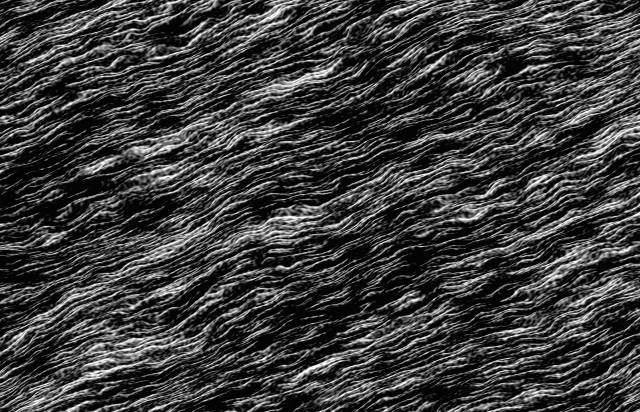
This texture is drawn by a Shadertoy shader. Its source:

```glsl
// Dark rippled water: thin bright strands run up to the right in bundles.
// Three layers of warped rows each draw tapering strands with a sharp upper edge;
// stretched gradient noise bundles them, adds grit, and a soft toe blackens the gaps.

const float STRAND_ANGLE = 0.39;              // radians above horizontal
const float SWELL_ANGLE  = 0.46;
const float BRAID_SPREAD = 0.06;              // angle between strand layers
const int   LAYERS       = 3;
const float ROW_HEIGHT   = 0.0145;            // canvas height = 1
const float ROW_GROWTH   = 0.0025;            // extra row height per layer
const float STRAND_LENGTH = 0.075;
const float SHARP_EDGE   = 0.08;              // strand falloff above, in rows
const float SOFT_EDGE    = 0.22;              // strand falloff below, in rows
const float STRAND_MEAN   = 0.28;
const float STRAND_SPREAD = 0.21;
const vec2  PATCH_CELL   = vec2(0.50, 0.30);  // noise cells: along, across
const vec2  SWELL_CELL   = vec2(0.70, 0.055);
const vec2  RIPPLE_CELL  = vec2(0.22, 0.022);
const vec2  GRIT_CELL    = vec2(0.0095, 0.0038);
const vec2  BEND_CELL    = vec2(0.30, 0.22);
const vec2  WIGGLE_CELL  = vec2(0.06, 0.035);
const float BEND         = 0.010;
const float WIGGLE       = 0.0024;
const float PATCH_WEIGHT  = 0.12;
const float SWELL_WEIGHT  = 0.29;
const float RIPPLE_WEIGHT = 0.36;
const float STRAND_WEIGHT = 0.74;
const float GRIT_WEIGHT   = 0.42;
const float MID_TONE     = 0.16;
const float CONTRAST     = 0.36;
const float TOE          = 0.002;
const float SHOULDER     = 0.15;              // compression of the highlights
const vec3  DEEP_WATER   = vec3(0.015);
const vec3  SILVER       = vec3(1.0);
const int   SAMPLES      = 2;                 // per axis, for smooth edges

// Random unit vector for a lattice cell
vec2 randomDirection(vec2 cell, uint seed) {
    uvec2 q = uvec2(ivec2(cell));
    uint h = q.x * 1597u ^ q.y * 51749u ^ seed * 7919u;
    h = (h ^ (h >> 15u)) * 73244475u;
    h = (h ^ (h >> 13u)) * 73244475u;
    h ^= h >> 16u;
    float angle = float(h & 65535u) / 65536.0 * 6.28319;
    return vec2(cos(angle), sin(angle));
}

// Gradient noise scaled to a standard deviation of about one
float noise(vec2 p, uint seed) {
    vec2 cell = floor(p);
    vec2 f = p - cell;
    vec2 s = f * f * (3.0 - 2.0 * f);
    vec2 right = vec2(1.0, 0.0);
    vec2 up = right.yx;
    float a = dot(randomDirection(cell, seed), f);
    float b = dot(randomDirection(cell + right, seed), f - right);
    float c = dot(randomDirection(cell + up, seed), f - up);
    float d = dot(randomDirection(cell + 1.0, seed), f - 1.0);
    return 4.7 * mix(mix(a, b, s.x), mix(c, d, s.x), s.y);
}

// Coordinates along and across a direction
vec2 alongAcross(vec2 p, float angle) {
    vec2 along = vec2(cos(angle), sin(angle));
    return vec2(dot(p, along), dot(p, vec2(-along.y, along.x)));
}

// One strand per row: it wanders within the row and tapers along its length
float strandLayer(vec2 p, float rowHeight, uint seed) {
    float y = p.y / rowHeight;
    float row = floor(y);
    vec2 strip = vec2(p.x / STRAND_LENGTH, row * 3.37);
    float center = 0.65 + 0.14 * sin(1.5 * noise(strip, seed));
    float side = y - row - center;
    float edge = side > 0.0 ? SHARP_EDGE : SOFT_EDGE;
    float taper = smoothstep(-1.3, 1.3, noise(strip, seed + 20u));
    return taper * exp(-abs(side) / edge);
}

float waterBrightness(vec2 p) {
    // Bend the flow gently, then make it wiggle
    vec2 flow = alongAcross(p, STRAND_ANGLE);
    float warp = BEND * noise(flow / BEND_CELL, 1u) + WIGGLE * noise(flow / WIGGLE_CELL, 2u);
    flow.y += warp;
    vec2 swellFlow = alongAcross(p, SWELL_ANGLE);
    swellFlow.y += warp;

    // Braided strands
    float strands = 0.0;
    for (int i = 0; i < LAYERS; i++) {
        vec2 q = alongAcross(flow, BRAID_SPREAD * float(i - 1));
        strands = max(strands, strandLayer(q, ROW_HEIGHT + ROW_GROWTH * float(i), uint(i + 6)));
    }

    // Broad light and dark bundles, and grit
    float light = PATCH_WEIGHT * noise(swellFlow / PATCH_CELL, 3u)
                + SWELL_WEIGHT * noise(swellFlow / SWELL_CELL, 4u)
                + RIPPLE_WEIGHT * noise(flow / RIPPLE_CELL, 5u)
                + STRAND_WEIGHT * (strands - STRAND_MEAN) / STRAND_SPREAD
                + GRIT_WEIGHT * noise(flow / GRIT_CELL, 12u);

    // Soft toe: everything below the threshold fades to black
    float tone = MID_TONE + CONTRAST * light;
    float lifted = 0.5 * (tone + sqrt(tone * tone + TOE));
    return lifted / (1.0 + SHOULDER * lifted * lifted);
}

void mainImage(out vec4 fragColor, in vec2 fragCoord) {
    float brightness = 0.0;
    for (int k = 0; k < SAMPLES * SAMPLES; k++) {
        vec2 offset = (vec2(k % SAMPLES, k / SAMPLES) + 0.5) / float(SAMPLES) - 0.5;
        brightness += min(waterBrightness((fragCoord + offset) / iResolution.y), 1.0);
    }
    brightness /= float(SAMPLES * SAMPLES);
    fragColor = vec4(mix(DEEP_WATER, SILVER, brightness), 1.0);
}
```
